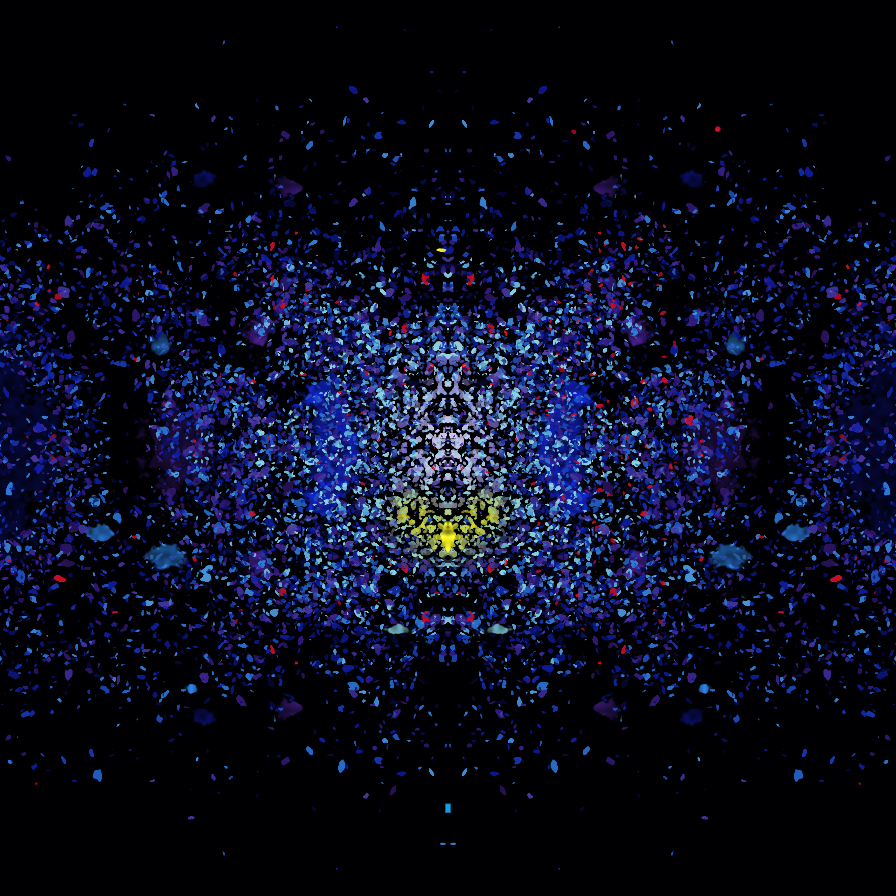
Reproduce this background procedurally as a Shadertoy shader.

```glsl
#define LAYERS 5
#define COARSE_CELLS 58.0
#define CELL_GROWTH 1.27
#define CORE_SIZE vec2(0.20, 0.17)
#define HALO_SIZE vec2(0.33, 0.23)
#define NAVY vec3(0.025, 0.035, 0.25)
#define BLUE vec3(0.06, 0.12, 0.68)
#define SKY vec3(0.16, 0.46, 0.82)
#define ICE vec3(0.52, 0.83, 0.88)
#define VIOLET vec3(0.27, 0.12, 0.55)
#define RED vec3(0.80, 0.06, 0.16)
#define YELLOW vec3(0.86, 0.85, 0.12)

vec4 hash4(vec2 p) {
    vec4 h = fract(p.xyxy * vec4(0.1031, 0.1030, 0.0973, 0.1099));
    h += dot(h, h.wzxy + 33.33);
    return fract((h.xxyz + h.yzzw) * h.zywx);
}

float noise(vec2 p) {
    vec2 i = floor(p), f = fract(p);
    f = f * f * (3.0 - 2.0 * f);
    vec2 e = vec2(0.0, 1.0);
    return mix(mix(hash4(i).x, hash4(i + e.yx).x, f.x),
               mix(hash4(i + e.xy).x, hash4(i + e.yy).x, f.x), f.y);
}

float fbm(vec2 p) {
    return 0.5 * noise(p) + 0.3 * noise(p * 2.1 + 7.0) + 0.2 * noise(p * 4.3 + 19.0);
}

// Soft elliptical spot
float spot(vec2 p, vec2 centre, vec2 radius) {
    vec2 d = (p - centre) / radius;
    return exp(-dot(d, d));
}

// Chance that a flake exists at a place
float density(vec2 p) {
    vec2 m = abs(p);
    vec2 h = m / HALO_SIZE;
    h *= h;
    float core = spot(m, vec2(0.0), CORE_SIZE);
    float halo = exp(-dot(h, h));
    float rim = spot(m, vec2(0.5, 0.0), vec2(0.09, 0.16));
    float dust = exp(-pow(m.y / 0.31, 4.0));
    float clump = smoothstep(0.25, 0.75, 0.6 * noise(p * 17.0 + 40.0) + 0.4 * noise(p * 41.0 + 60.0));
    float d = 0.65 * core + (0.48 * halo + 0.55 * rim + 0.16 * dust) * (0.15 + 1.3 * clump);
    d *= 1.0 - 0.85 * spot(m, vec2(0.365, 0.0), vec2(0.035, 0.13));
    return d * (1.0 - 0.6 * spot(vec2(m.x, p.y), vec2(0.0, -0.165), vec2(0.035, 0.025)));
}

// Colour of one flake from its place and random values
vec3 flakeColour(vec2 p, vec4 r) {
    float core = spot(p, vec2(0.0), vec2(0.22, 0.19));
    float tone = pow(r.x, 1.4) * (0.62 + 0.55 * core);
    vec3 c = mix(NAVY, BLUE, smoothstep(0.0, 0.25, tone));
    c = mix(c, SKY, smoothstep(0.28, 0.55, tone));
    c = mix(c, ICE, smoothstep(0.52, 0.85, tone));
    c = mix(c, VIOLET, step(0.85, r.y) * 0.8);
    float pale = spot(p, vec2(0.0, 0.01), vec2(0.055, 0.08));
    c = mix(c, vec3(0.82, 0.80, 0.94), pale * step(0.45, r.w));
    float redChance = 0.012 + 0.05 * spot(p, vec2(0.19, 0.08), vec2(0.08, 0.25));
    c = mix(c, RED, step(r.z, redChance));
    vec2 m = vec2(abs(p.x), p.y);
    float warm = spot(m, vec2(0.0, -0.097), vec2(0.035, 0.025)) + spot(m, vec2(0.04, -0.075), vec2(0.025));
    return mix(c, mix(vec3(0.62, 0.78, 0.48), YELLOW, r.w), min(warm, 1.0) * step(0.3, r.y));
}

// Torn translucent patch laid over the colour
void wash(inout vec3 col, vec2 p, vec2 centre, vec2 radius, vec3 tint, float strength) {
    float torn = fbm(p * 75.0 + 11.0);
    float mask = smoothstep(0.38, 0.53, spot(p, centre, radius) * 0.7 + torn * 0.65 - 0.27);
    col = mix(col, tint * (0.55 + 0.9 * noise(p * 150.0)), mask * strength);
}

// One grid of jagged, randomly turned flakes
void flakes(inout vec3 col, vec2 q, vec2 s, float cells, float seed) {
    vec2 g = s * cells;
    float jag = (noise(g * 4.0 + seed) - 0.5) * 0.32;
    float blur = cells / iResolution.y;
    for (int j = -1; j <= 1; j++)
    for (int i = -1; i <= 1; i++) {
        vec2 cell = floor(g) + vec2(float(i), float(j));
        vec4 r = hash4(cell + seed), k = hash4(cell + seed + 113.7);
        vec2 centre = cell + 0.5 + 0.8 * (r.xy - 0.5);
        if (r.z > density(centre / cells)) continue;
        float a = 6.2832 * r.w;
        vec2 d = mat2(cos(a), sin(a), -sin(a), cos(a)) * (g - centre);
        float edge = length(d / vec2(1.0, mix(0.35, 0.75, k.w))) + jag - mix(0.16, 0.46, k.y);
        float cover = 1.0 - smoothstep(-0.6 * blur, 0.6 * blur, edge);
        vec2 place = vec2(centre.x * (q.x < 0.0 ? -1.0 : 1.0), s.y < 0.0 ? -abs(centre.y) : centre.y) / cells;
        if (s.y != q.y) place.y = -place.y;
        col = mix(col, flakeColour(place, k), cover * mix(0.65, 1.0, k.x));
    }
}

void mainImage(out vec4 fragColor, in vec2 fragCoord) {
    vec2 q = fragCoord / iResolution.xy - 0.5;
    vec2 m = abs(q), side = vec2(m.x, q.y);
    vec3 col = vec3(0.0, 0.0, 0.006);

    // Blue columns, dim violet lobes and outer rim
    wash(col, m, vec2(0.50, 0.0), vec2(0.075, 0.15), NAVY * 0.85, 0.75);
    wash(col, m, vec2(0.30, 0.0), vec2(0.045, 0.065), VIOLET * 0.4, 0.75);
    wash(col, m, vec2(0.14, 0.055), vec2(0.026, 0.024), BLUE * 1.1, 0.85);
    wash(col, m, vec2(0.125, 0.0), vec2(0.035, 0.07), BLUE * 0.9, 0.8);
    wash(col, m, vec2(0.21, 0.13), vec2(0.018), VIOLET, 0.75);
    wash(col, m, vec2(0.178, 0.29), vec2(0.018, 0.013), VIOLET * 0.7, 0.8);
    wash(col, m, vec2(0.275, 0.298), vec2(0.017, 0.013), NAVY * 1.4, 0.8);

    // Alternate four-way and left-right folded flakes
    float cells = COARSE_CELLS;
    for (int i = 0; i < LAYERS; i++) {
        vec2 s = i % 2 == 0 ? side : m;
        flakes(col, q, s, cells, 200.0 + 71.0 * float(i));
        cells *= CELL_GROWTH;
    }

    // Bright accents
    wash(col, side, vec2(0.32, 0.117), vec2(0.018, 0.012), SKY * 0.7, 0.7);
    wash(col, side, vec2(0.315, -0.12), vec2(0.024, 0.015), SKY * 0.8, 0.7);
    wash(col, side, vec2(0.388, -0.095), vec2(0.016, 0.011), SKY * 0.9, 0.8);
    wash(col, side, vec2(0.285, -0.268), vec2(0.011, 0.007), SKY, 0.8);
    wash(col, side, vec2(0.055, -0.203), vec2(0.022, 0.007), ICE, 0.65);
    wash(col, side, vec2(0.0, -0.097), vec2(0.011, 0.018), YELLOW, 0.95);
    wash(col, q, vec2(-0.007, 0.221), vec2(0.007, 0.003), YELLOW, 0.9);
    wash(col, q, vec2(0.302, 0.356), vec2(0.005), RED, 0.9);
    vec2 chip = abs(q - vec2(0.0, -0.402)) - vec2(0.003, 0.005);
    float px = 1.0 / iResolution.y;
    col = mix(col, vec3(0.08, 0.62, 0.88), 1.0 - smoothstep(-px, px, max(chip.x, chip.y)));
    fragColor = vec4(col, 1.0);
}
```
